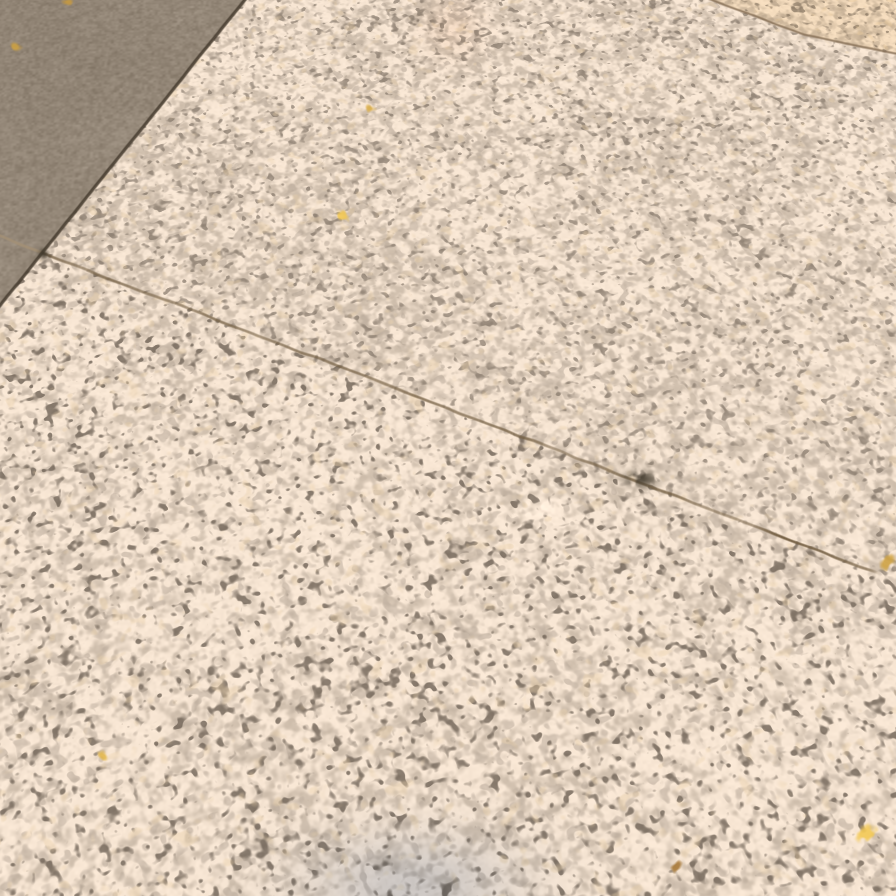
Reproduce this texture procedurally as a Shadertoy shader.

```glsl
// Sunlit speckled granite paving with thin joints, a dark corner slab and fallen leaves.

float hash(vec2 p) {
    vec3 q = fract(vec3(p.xyx) * vec3(0.1031, 0.1030, 0.0973));
    q += dot(q, q.yzx + 33.33);
    return fract((q.x + q.y) * q.z);
}

float noise(vec2 p) {
    vec2 cell = floor(p), f = fract(p);
    f = f * f * (3.0 - 2.0 * f);
    float low = mix(hash(cell), hash(cell + vec2(1, 0)), f.x);
    float high = mix(hash(cell + vec2(0, 1)), hash(cell + vec2(1, 1)), f.x);
    return mix(low, high, f.y);
}

// Two turned noise layers blend into rounder grains.
float grains(vec2 p) {
    vec2 turned = mat2(0.8, 0.6, -0.6, 0.8) * p;
    vec2 crossed = mat2(0.94, -0.34, 0.34, 0.94) * p * 1.17;
    return 0.5 * (noise(turned + 61.0) + noise(crossed + 207.0));
}

float fbm(vec2 p) {
    float sum = 0.0, weight = 0.5;
    for (int i = 0; i < 4; i++) {
        sum += weight * noise(p);
        p = mat2(1.6, 1.2, -1.2, 1.6) * p + 17.3;
        weight *= 0.5;
    }
    return sum / 0.9375;
}

// Signed distance to the line a-b, positive on its left.
float lineSide(vec2 p, vec2 a, vec2 b) {
    vec2 d = normalize(b - a), r = p - a;
    return d.x * r.y - d.y * r.x;
}

float stroke(float dist, float halfWidth, float soft) {
    return 1.0 - smoothstep(halfWidth - soft, halfWidth + soft, abs(dist));
}

float softSpot(vec2 p, vec2 centre, vec2 radius) {
    vec2 d = (p - centre) / radius;
    return exp(-dot(d, d));
}

// Ground plane grain coordinates: grains shrink toward the top.
vec2 groundPlane(vec2 uv) {
    return vec2(uv.x - 0.5, uv.y) / (1.0 - 0.3 * uv.y);
}

vec3 granite(vec2 uv, float nearSlab) {
    vec2 g = groundPlane(uv) + 3.0;
    float patches = fbm(g * 8.0) - 0.5;
    float cloud = grains(g * 80.0 + 5.0) * 0.55 + grains(g * 150.0) * 0.45;
    float cream = smoothstep(0.30, 0.63, cloud + 0.16 * patches + 0.05 * nearSlab);
    vec3 stone = mix(vec3(0.815, 0.750, 0.680), vec3(0.975, 0.905, 0.832), cream);

    // Soft grey feldspar, then small dark mica.
    float cluster = 0.07 * (noise(g * 30.0) - 0.5) - 0.09 * patches;
    float grey = smoothstep(0.54, 0.78, grains(g * 115.0 + 41.0) + cluster);
    float mica = smoothstep(0.60, 0.83, grains(g * 132.0 + 87.0) + cluster);
    stone = mix(stone, vec3(0.72, 0.66, 0.60), grey * 0.55);
    stone = mix(stone, vec3(0.46, 0.41, 0.36), mica * mix(0.62, 0.85, nearSlab));
    float ochre = smoothstep(0.65, 0.85, grains(g * 85.0 + 130.0));
    stone = mix(stone, vec3(0.91, 0.81, 0.66), ochre * 0.4);
    return stone + 0.03 * (noise(g * 230.0) - 0.5);
}

vec3 darkStone(vec2 uv) {
    vec2 g = groundPlane(uv) + 9.0;
    float grain = grains(g * 150.0) * 0.6 + noise(g * 240.0) * 0.4;
    return vec3(0.575, 0.525, 0.465) + 0.13 * (grain - 0.5) + 0.05 * (fbm(g * 8.0) - 0.5);
}

// Leaves: xy position, z radius, w from yellow (0) to brown (1).
vec3 addLeaves(vec3 colour, vec2 uv, float soft) {
    vec4 leaves[8] = vec4[8](
        vec4(0.381, 0.760, 0.009, 0.0), vec4(0.413, 0.879, 0.007, 0.3),
        vec4(0.017, 0.948, 0.009, 0.4), vec4(0.115, 0.156, 0.008, 0.2),
        vec4(0.966, 0.070, 0.014, 0.0), vec4(0.755, 0.033, 0.008, 0.9),
        vec4(0.990, 0.372, 0.011, 0.4), vec4(0.075, 0.998, 0.006, 0.5));
    for (int i = 0; i < 8; i++) {
        vec4 leaf = leaves[i];
        float angle = 6.28 * hash(leaf.xy * 371.0);
        vec2 d = uv - leaf.xy;
        d = mat2(cos(angle), -sin(angle), sin(angle), cos(angle)) * d;
        float shape = length(d * vec2(1.0, 1.6)) + 0.7 * leaf.z * (noise(uv * 190.0) - 0.5);
        float cover = 1.0 - smoothstep(leaf.z * 0.4 - soft, leaf.z + soft, shape);
        vec3 tint = mix(vec3(0.95, 0.78, 0.30), vec3(0.61, 0.42, 0.18), leaf.w);
        colour = mix(colour, tint, cover * 0.85);
    }
    return colour;
}

void mainImage(out vec4 fragColor, in vec2 fragCoord) {
    vec2 uv = fragCoord / iResolution.xy;
    float soft = max(0.0012, 0.8 / iResolution.y);
    float wobble = 0.002 * (noise(uv * 45.0) - 0.5);

    // Slab boundaries.
    float joint = lineSide(uv, vec2(0.0, 0.736), vec2(0.977, 0.361)) + wobble;
    float corner = lineSide(uv, vec2(0.0, 0.659), vec2(0.273, 1.0)) + 0.3 * wobble;
    float farJoint = min(lineSide(uv, vec2(0.794, 1.0), vec2(0.898, 0.961)),
                         lineSide(uv, vec2(0.898, 0.961), vec2(1.0, 0.940))) + 0.4 * wobble;
    float nearSlab = smoothstep(soft, -soft, joint);
    float inDark = smoothstep(-soft, soft, corner);

    // Stone surfaces with broad light and shade.
    vec3 colour = granite(uv, nearSlab);
    colour = mix(colour, colour * vec3(0.99, 0.96, 0.90), smoothstep(-soft, soft, farJoint));
    colour *= 1.0 - vec3(0.01, 0.04, 0.06) * softSpot(uv, vec2(0.505, 0.97), vec2(0.035));
    float shade = softSpot(uv, vec2(0.46, 0.01), vec2(0.12, 0.06));
    colour *= 1.0 - vec3(0.18, 0.14, 0.08) * shade;
    colour += 0.04 * softSpot(uv, vec2(0.60, 0.435), vec2(0.025, 0.016));
    colour = mix(colour, darkStone(uv), inDark);

    // Joints, strongest along the right end.
    float wear = 0.4 + 0.45 * noise(uv * 24.0) + 0.25 * smoothstep(0.78, 0.9, uv.x);
    float jointEnd = 1.0 - smoothstep(0.965, 0.985, uv.x);
    vec3 jointTint = mix(vec3(0.46, 0.38, 0.27), vec3(0.65, 0.57, 0.46), inDark);
    colour = mix(colour, jointTint, stroke(joint, 0.0015, soft) * min(wear, 1.0) * jointEnd);
    colour = mix(colour, vec3(0.52, 0.43, 0.33), stroke(farJoint, 0.0012, soft) * 0.8);
    colour = mix(colour, vec3(0.27, 0.23, 0.18), stroke(corner, 0.0018, soft) * 0.85);

    // Dirt caught in the joint and at the slab corner.
    float dirt = softSpot(uv, vec2(0.716, 0.466), vec2(0.018, 0.009));
    dirt *= smoothstep(0.1, 0.55, noise(uv * 150.0));
    dirt = max(dirt, softSpot(uv, vec2(0.049, 0.716), vec2(0.006)));
    colour = mix(colour, vec3(0.25, 0.22, 0.17), dirt * 0.85);

    fragColor = vec4(clamp(addLeaves(colour, uv, soft), 0.0, 1.0), 1.0);
}
```
